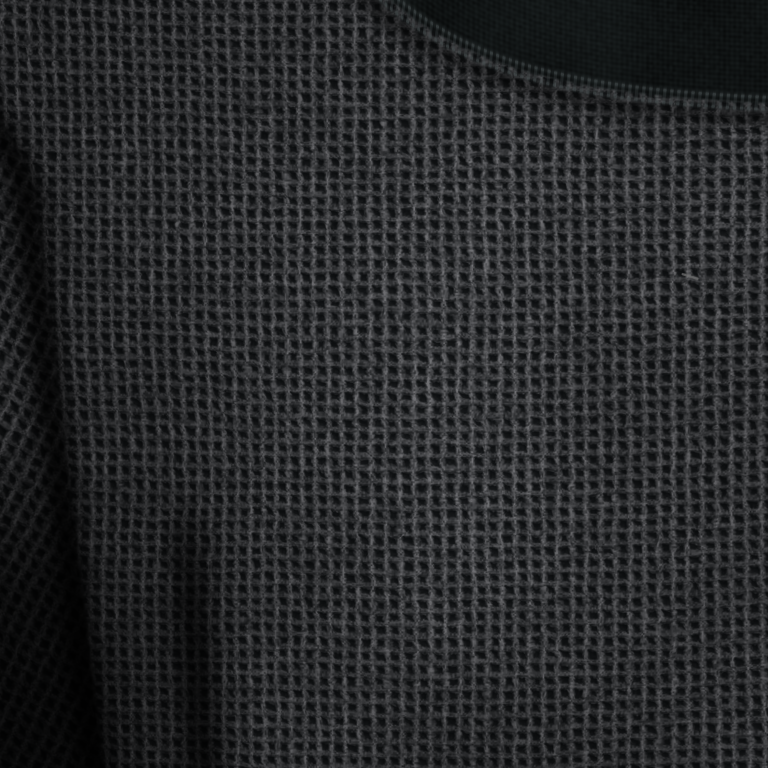
This texture is drawn by a WebGL 2 fragment shader. Its source:

```glsl
#version 300 es
precision highp float;
uniform vec2 u_resolution;
out vec4 outColor;

#define REPEATS vec2(51.0, 59.0)
#define PIT_SIZE vec2(0.25, 0.25)
#define PIT_EDGE 0.13
#define WOBBLE 0.10
#define FUZZ 0.62
#define SLEEVE_TILT 0.45
#define SEAM_WIDTH 0.019
#define STITCHES 105.0
#define PIT_COLOR vec3(0.035, 0.042, 0.047)
#define YARN_COLOR vec3(0.272, 0.275, 0.284)
#define COLLAR_COLOR vec3(0.062, 0.076, 0.077)
#define THREAD_COLOR vec3(0.27, 0.30, 0.305)

float hash(vec2 p) {
  vec3 q = fract(vec3(p.xyx) * 0.1031);
  q += dot(q, q.yzx + 33.33);
  return fract((q.x + q.y) * q.z);
}

float noise(vec2 p) {
  vec2 i = floor(p), f = fract(p);
  f = f * f * (3.0 - 2.0 * f);
  float low = mix(hash(i), hash(i + vec2(1, 0)), f.x);
  float high = mix(hash(i + vec2(0, 1)), hash(i + 1.0), f.x);
  return mix(low, high, f.y);
}

float bell(float x, float width) {
  return exp(-x * x / (width * width));
}

float boxDistance(vec2 p, vec2 size) {
  vec2 d = abs(p) - size;
  return length(max(d, 0.0)) + min(max(d.x, d.y), 0.0);
}

float segmentDistance(vec2 p, vec2 a, vec2 b) {
  vec2 d = b - a;
  return length(p - a - d * clamp(dot(p - a, d) / dot(d, d), 0.0, 1.0));
}

// Waffle knit: lit upright ribs, softer ridges and small shaded pits
vec3 waffle(vec2 p) {
  vec2 grid = p * REPEATS;
  grid += 0.5 * vec2(noise(p * 5.0 + 3.0), noise(p * 6.0 + 17.0));
  grid += WOBBLE * (vec2(noise(grid * 1.3), noise(grid * 1.3 + 41.0)) * 2.0 - 1.0);
  vec2 id = floor(grid), f = fract(grid) - 0.5;
  float tone = hash(id + 7.0);

  // Each pit leans and varies in size
  vec2 pitPoint = f + vec2(0.16 * f.y, 0.18 * f.x);
  vec2 pitSize = PIT_SIZE + 0.10 * (vec2(tone, hash(id + 31.0)) - 0.5);
  float ragged = 0.10 * (noise(grid * 6.0 + 13.0) - 0.5);
  float pit = 1.0 - smoothstep(-PIT_EDGE, PIT_EDGE, boxDistance(pitPoint, pitSize - 0.06) - 0.06 + ragged);

  // Shade deepens beneath the ridge and eases on the floor of the pit
  float depth = pit * (0.86 + 0.5 * f.y + 0.25 * f.x);
  float ribSide = 0.5 - abs(f.x);
  float rib = bell(ribSide, 0.19);
  float height = mix(0.68, 1.0, rib) * (1.0 - clamp(depth, 0.0, 1.0));

  // Crossing threads break the ribs with narrow shaded nicks
  float nick = bell(f.y - 0.30, 0.09) * (1.0 - bell(ribSide, 0.11));
  height *= 1.0 - 0.4 * nick;

  // Twisted yarn and crisp fuzzy fibres
  float fibre = noise(grid * vec2(5.0, 3.5)) * 0.4 + noise(grid * vec2(8.0, 7.0) + 5.0) * 0.6;
  height *= 1.0 + FUZZ * (2.0 * fibre - 1.0);
  height *= 0.90 + 0.2 * tone;
  return mix(PIT_COLOR, YARN_COLOR, clamp(height, 0.0, 1.45));
}

// Broad light with creases beside the sleeve
float clothLight(vec2 p, float fold, float sleeve) {
  float light = 0.78 + 0.34 * bell(length((p - vec2(0.7, 0.52)) * vec2(1.0, 0.9)), 0.5);
  light *= 0.90 + 0.20 * noise(p * vec2(5.0, 4.0) + 9.0);
  float low = 1.0 - smoothstep(0.05, 0.55, p.y);
  light *= 1.0 - 0.45 * low * (1.0 - smoothstep(0.12, 0.38, p.x));
  light *= 1.0 - 0.6 * sleeve * (1.0 - smoothstep(0.2, 0.5, p.y));
  light *= 1.0 - 0.75 * bell(fold + 0.012, 0.026);
  float crease = p.x - 0.265 + 0.07 * p.y;
  light *= 1.0 - 0.65 * bell(crease, 0.03) * (1.0 - smoothstep(0.22, 0.42, p.y));
  return light;
}

// Fine, close knit of the neckband
vec3 collar(vec2 p, float edge) {
  vec2 knit = vec2(p.x * 150.0, edge * 160.0);
  float loops = 0.5 + 0.25 * (cos(6.2832 * knit.x) + cos(6.2832 * knit.y));
  float patchy = noise(p * vec2(14.0, 20.0)) + 0.7 * noise(p * 230.0);
  return COLLAR_COLOR * (0.4 + 0.4 * loops + 0.5 * patchy);
}

// Two edge threads with slanted stitches between them
float seamThread(vec2 p, float edge) {
  float along = (p.x - 0.45 * p.y) * STITCHES;
  float across = edge / SEAM_WIDTH;
  float slant = abs(fract(along + across * 0.7) - 0.5);
  float stitch = 1.0 - smoothstep(0.12, 0.34, slant);
  float band = 1.0 - smoothstep(0.38, 0.56, abs(across));
  float rails = bell(across - 0.45, 0.14) + bell(across + 0.45, 0.14);
  return clamp(band * stitch * 0.45 + rails * (0.3 + 0.5 * stitch), 0.0, 1.0);
}

void main() {
  vec2 p = gl_FragCoord.xy / u_resolution;

  // Sleeve turns away from the body along a leaning fold
  float fold = p.x - 0.135 + 0.12 * p.y + 0.07 * smoothstep(0.74, 0.95, p.y);
  float sleeve = 1.0 - smoothstep(-0.004, 0.004, fold);
  float c = cos(SLEEVE_TILT), s = sin(SLEEVE_TILT);
  vec2 body = p + vec2(0.02 * p.y * (1.0 - p.x), 0.012 * sin(3.0 * p.x));
  body.x -= 0.09 * (1.0 - p.x) * (1.0 - p.x); // columns crowd toward the sleeve
  vec3 cloth = mix(waffle(body), waffle(mat2(c, s, -s, c) * p), sleeve);
  vec3 color = cloth * clothLight(p, fold, sleeve);

  // Neckline and its seam
  float drop = 0.142 * exp(-6.0 * (p.x - 0.508));
  float edge = (p.y - 0.858 - drop) / sqrt(1.0 + 36.0 * drop * drop);
  color *= 1.0 - 0.35 * bell(edge + 0.018, 0.014);
  color = mix(color, collar(p, edge), smoothstep(-0.003, 0.003, edge));
  color = mix(color, THREAD_COLOR, 0.65 * seamThread(p, edge));

  // One loose fibre
  float lint = segmentDistance(p, vec2(0.889, 0.643), vec2(0.908, 0.637));
  color = mix(color, vec3(0.45), 0.7 * (1.0 - smoothstep(0.0005, 0.0025, lint)));

  outColor = vec4(clamp(color, 0.0, 1.0), 1.0);
}
```
